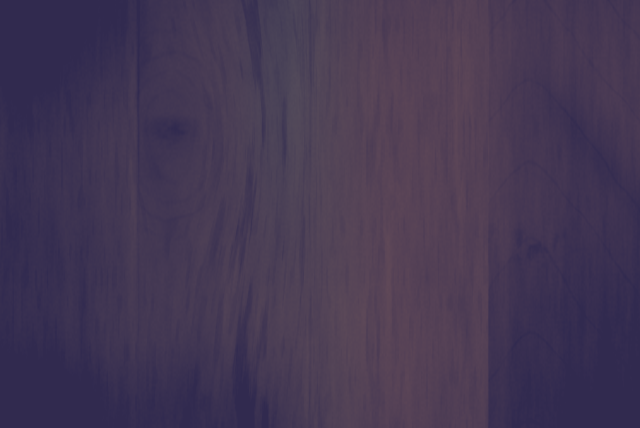
A Shadertoy shader for this texture:

```glsl
const vec3 INDIGO = vec3(0.185, 0.160, 0.310);
const vec3 MAUVE = vec3(0.365, 0.295, 0.348);
const vec3 SLATE_TINT = vec3(-0.030, 0.012, 0.012);
const vec3 ROSE_TINT = vec3(0.014, -0.010, -0.004);
const vec2 KNOT = vec2(0.40, 0.69);

float hash(vec2 p) {
    vec3 q = fract(p.xyx * 0.1031);
    q += dot(q, q.yzx + 33.33);
    return fract((q.x + q.y) * q.z);
}

float noise(vec2 p) {
    vec2 i = floor(p), f = fract(p);
    f = f * f * (3.0 - 2.0 * f);
    float low = mix(hash(i), hash(i + vec2(1, 0)), f.x);
    float high = mix(hash(i + vec2(0, 1)), hash(i + vec2(1, 1)), f.x);
    return mix(low, high, f.y);
}

float fbm(vec2 p) {
    float sum = 0.0, gain = 0.53;
    for (int i = 0; i < 4; i++) {
        sum += gain * noise(p);
        p = p * 2.03 + 17.3;
        gain *= 0.5;
    }
    return sum;
}

float bell(float x, float center, float width) {
    float d = (x - center) / width;
    return exp(-d * d);
}

float fall(float a, float b, float x) {
    return 1.0 - smoothstep(a, b, x);
}

// Thin dark contour wherever the phase passes a whole number
float contour(float phase, float width) {
    return fall(0.0, width, abs(fract(phase + 0.5) - 0.5));
}

// Grain coordinate: vertical fibres that part around a knot
float fibre(vec2 p, vec2 knot, float radius) {
    vec2 d = (p - knot) * vec2(1.0, 0.6);
    float bend = radius * radius / (dot(d, d) + radius * radius * 0.9);
    float sway = 0.035 * (noise(vec2(p.x * 3.0, p.y * 1.6)) - 0.5);
    return p.x - d.x * bend + sway;
}

// Broad light and shade over the boards
float shade(vec2 p, float rightBoard) {
    float t = 0.08 + 0.34 * smoothstep(0.02, 0.33, p.x);
    t += 0.36 * smoothstep(0.36, 0.78, p.x);
    t -= 0.22 * rightBoard + 0.26 * smoothstep(1.15, 1.42, p.x);
    t -= 0.30 * smoothstep(0.62, 0.95, p.y) * fall(0.24, 0.40, p.x);
    t -= 0.30 * fall(0.0, 0.28, p.y) * fall(0.60, 0.74, p.x);
    t -= 0.24 * fall(0.20, 0.55, p.y) * rightBoard;
    t -= 0.10 * fall(0.0, 0.22, p.y) + 0.10 * smoothstep(0.85, 1.05, p.y);
    float diagonal = p.y - 0.82 + 1.25 * (p.x - 1.26);
    t += 0.20 * smoothstep(-0.02, 0.18, diagonal) * smoothstep(1.20, 1.36, p.x);
    t -= 0.10 * bell(diagonal, -0.02, 0.05) * smoothstep(1.22, 1.32, p.x);
    return t + 0.22 * (fbm(p * vec2(4.0, 3.0)) - 0.5);
}

// Fine fibres, short pores and darker veins
float grain(vec2 p, float s, float rightBoard) {
    float t = 0.26 * (fbm(vec2(s * 24.0, p.y * 1.3)) - 0.5);
    t += 0.17 * (fbm(vec2(s * 95.0, p.y * 11.0)) - 0.5);
    t += 0.07 * (noise(p * vec2(250.0, 170.0)) - 0.5);
    float pores = smoothstep(0.60, 0.88, noise(vec2(s * 150.0, p.y * 17.0)));
    t -= 0.09 * pores * (1.0 - 0.5 * rightBoard);
    float veins = smoothstep(0.52, 0.72, fbm(vec2(s * 52.0, p.y * 4.5)));
    float zone = bell(p.x, 0.61, 0.12) + 0.45 * bell(p.x, 0.89, 0.035)
               + 0.40 * bell(p.x, 1.08, 0.025);
    return t - 0.30 * veins * zone;
}

// Knot heart and the rings around it
float knotShade(vec2 p, vec2 knot) {
    vec2 d = p - knot;
    float wobble = fbm(p * 9.0);
    float r = length(d * vec2(1.0, 0.62)) + 0.04 * (wobble - 0.5);
    float heart = fall(0.005, 0.065, length(d * vec2(0.85, 1.25)) + 0.04 * (wobble - 0.5));
    float speck = 0.5 + noise(p * vec2(70.0, 100.0));
    float rings = contour(r * 32.0, 0.22) * fall(0.10, 0.22, r) * smoothstep(0.02, 0.07, r);
    return 0.24 * heart * speck + 0.10 * rings * noise(p * vec2(40.0, 20.0) + 5.0);
}

// Pointed arches of flat-sawn wood
float arches(vec2 p, vec2 apex) {
    float side = sqrt(pow(p.x - apex.x, 2.0) + 0.0006);
    float h = p.y - apex.y + 1.35 * side + 0.06 * (fbm(p * 7.0) - 0.5);
    return contour(h * 5.0, 0.045) * (0.4 + 0.6 * noise(p * 28.0));
}

void mainImage(out vec4 fragColor, in vec2 fragCoord) {
    vec2 p = fragCoord / iResolution.y;
    p.x += 0.75 - 0.5 * iResolution.x / iResolution.y;
    float px = 1.0 / iResolution.y;
    float midBoard = smoothstep(0.324 - px, 0.324 + px, p.x);
    float rightBoard = smoothstep(1.143 - px, 1.143 + px, p.x);
    float bend = midBoard * fall(0.70, 0.76, p.x);
    float s = mix(p.x, fibre(p, KNOT, 0.15), bend) + 3.7 * step(1.143, p.x);

    float tone = shade(p, rightBoard) + grain(p, s, rightBoard);
    tone -= knotShade(p, KNOT) * midBoard;
    tone -= 0.11 * rightBoard * arches(p, vec2(1.24, 0.86));
    float burl = bell(p.x, 1.24, 0.09) * bell(p.y, 0.43, 0.045);
    tone -= 0.22 * burl * smoothstep(0.40, 0.65, fbm(p * vec2(28.0, 22.0)));

    // Board joints and pale streaks
    float seamFade = smoothstep(0.35, 0.85, p.y);
    tone -= (0.06 + 0.22 * seamFade) * bell(p.x, 0.325, 0.0035);
    tone += 0.13 * bell(p.x, 0.312, 0.010) * bell(p.y, 0.40, 0.36);
    tone -= 0.10 * bell(p.x, 0.727, 0.003);
    tone += 0.14 * bell(p.x, 0.695, 0.016) * smoothstep(0.30, 0.65, p.y);
    tone += 0.14 * bell(p.x, 0.912, 0.009) * bell(p.y, 0.36, 0.18);
    tone += 0.09 * bell(p.x, 1.07, 0.014) * bell(p.y, 0.58, 0.25);

    tone = clamp(tone, 0.03, 1.0);
    vec3 color = mix(INDIGO, MAUVE, tone);
    color += SLATE_TINT * bell(p.x, 0.66, 0.10) * smoothstep(0.15, 0.9, p.y) * tone;
    color += ROSE_TINT * smoothstep(0.74, 0.95, p.x) * tone;
    fragColor = vec4(color, 1.0);
}
```
